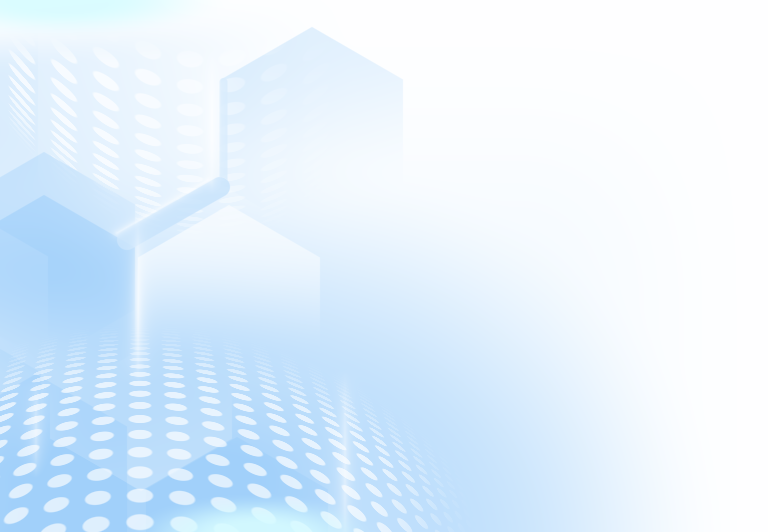
A WebGL 1 fragment shader for this background:

```glsl
precision highp float;
// Pale blue technology backdrop: translucent hexagons, curved dot grids and soft light.

uniform vec2 u_resolution;

// Design space: x runs right, y runs down from the top edge.
const vec2 SPAN = vec2(7.68, 5.32);
const vec3 WHITE = vec3(0.995, 0.998, 1.0);
const vec3 BLUE = vec3(0.63, 0.815, 0.98);
const vec3 CYAN = vec3(0.84, 0.985, 1.0);
const float HEX_APOTHEM = 0.91;
const vec2 DOT_RADIUS = vec2(0.31, 0.28);
const float DOT_SPACING = 0.42;
const float ROW_SHRINK = 0.135;
const float BAND_WIDTH = 0.1;
const float BEAM_SHARPNESS = 16.0;

float edgeWidth() {
  return 0.8 * SPAN.x / u_resolution.x;
}

float fill(float dist) {
  float w = edgeWidth();
  return 1.0 - smoothstep(-w, w, dist);
}

// Coverage of a pointy-topped hexagon.
float hexagon(vec2 p, vec2 center) {
  vec2 q = abs(p - center);
  return fill(max(q.x, 0.5 * q.x + 0.866 * q.y) - HEX_APOTHEM);
}

float segment(vec2 p, vec2 a, vec2 b) {
  vec2 ab = b - a;
  return length(p - a - ab * clamp(dot(p - a, ab) / dot(ab, ab), 0.0, 1.0));
}

// Vertical streak of light, fading at both ends.
float beam(vec2 p, float x, float top, float bottom) {
  float t = clamp((p.y - top) / (bottom - top), 0.0, 1.0);
  return exp(-abs(p.x - x) * BEAM_SHARPNESS) * 4.0 * t * (1.0 - t);
}

float fadeOut(float a, float b, float x) {
  return 1.0 - smoothstep(a, b, x);
}

float dots(vec2 cell) {
  vec2 q = fract(cell + 0.5) - 0.5;
  return fadeOut(0.88, 1.12, length(q / DOT_RADIUS));
}

// Hanging grid whose rows tighten downwards.
float upperDots(vec2 p) {
  float bend = p.x - 2.05;
  float y = p.y + 0.3 * bend * bend;
  float row = -log(max(1.0 - (y - 0.6) / 2.15, 0.01)) / ROW_SHRINK;
  float mask = smoothstep(0.3, 0.7, p.y) * fadeOut(7.0, 15.0, row);
  return dots(vec2((p.x - 1.9) / DOT_SPACING, row)) * mask * fadeOut(0.8, 3.7, p.x);
}

// Domed grid whose rows and columns tighten towards the horizon.
float lowerDots(vec2 p) {
  float side = p.x - 1.4;
  float depth = (p.y - 0.13 * side * side - 3.12) / 2.1;
  float row = -log(max(depth, 0.01)) / ROW_SHRINK;
  float column = asin(clamp(side / 3.4, -1.0, 1.0)) * 3.4;
  column /= DOT_SPACING * mix(0.7, 1.05, depth);
  float mask = smoothstep(0.04, 0.35, depth) * fadeOut(3.6, 4.8, p.x);
  return dots(vec2(column, row)) * mask;
}

void main() {
  vec2 uv = gl_FragCoord.xy / u_resolution;
  vec2 p = vec2(uv.x, 1.0 - uv.y) * SPAN;

  // Broad tints
  float dome = length((p - vec2(2.5, 5.6)) / vec2(4.1, 3.5));
  float tint = 0.58 * fadeOut(0.45, 1.2, dome);
  tint += 0.09 * smoothstep(0.2, 3.0, p.y) * fadeOut(5.2, 7.6, p.x);
  tint += 0.32 * smoothstep(0.1, 0.75, p.y + 0.1 * p.x) * fadeOut(-0.4, 3.6, p.x) * fadeOut(2.8, 5.2, p.y);
  tint += 0.05 * fill(p.x - 0.38) * smoothstep(0.2, 0.8, p.y) * fadeOut(1.2, 2.0, p.y);

  // Upper hexagons
  tint += 0.3 * hexagon(p, vec2(3.12, 1.32)) * fadeOut(0.3, 2.2, p.y + 0.25 * (p.x - 3.12));
  float upperLeft = hexagon(p, vec2(0.44, 2.57));
  tint += 0.24 * upperLeft * fadeOut(2.4, 3.6, p.y) * fadeOut(0.3, 2.2, p.x);
  float innerLeft = hexagon(p, vec2(0.44, 3.0));
  tint += 0.24 * innerLeft * fadeOut(2.6, 3.9, p.y);
  tint -= 0.09 * hexagon(p, vec2(-0.43, 3.09)) * fadeOut(2.5, 3.6, p.y);

  // Lower hexagons
  float lightHex = hexagon(p, vec2(1.41, 3.86));
  tint += 0.24 * smoothstep(3.7, 4.8, p.y) * (1.0 - lightHex) * fadeOut(2.3, 4.0, p.x);
  tint += 0.14 * hexagon(p, vec2(0.36, 4.79));
  tint += 0.1 * hexagon(p, vec2(-0.5, 4.25)) * fadeOut(3.4, 4.6, p.y);
  tint += 0.1 * hexagon(p, vec2(2.37, 5.42));

  // Dot grids
  float grid = 0.75 * upperDots(p) * (1.0 - 0.85 * max(upperLeft, innerLeft));
  grid = max(grid, 0.68 * lowerDots(p));
  tint *= 1.0 - grid;

  // Pale hexagon and the angled band above it
  float pale = hexagon(p, vec2(2.29, 3.1)) * fadeOut(2.1, 3.6, p.y);
  tint = mix(tint, 0.07, 0.82 * pale);
  float band = fill(segment(p, vec2(2.2, 1.87), vec2(1.27, 2.4)) - BAND_WIDTH);
  float stem = fill(segment(p, vec2(2.235, 0.82), vec2(2.235, 1.88)) - 0.04);
  tint = mix(tint, 0.58, 0.85 * band);
  tint = mix(tint, 0.43, 0.8 * stem * (1.0 - band));

  // Light along the edges
  float light = beam(p, 2.12, 0.5, 1.95) + beam(p, 1.38, 2.2, 3.85);
  light += 0.6 * beam(p, 0.36, 3.8, 4.8) + 0.7 * beam(p, 3.45, 3.7, 5.6);
  light += 0.7 * exp(-28.0 * segment(p, vec2(2.08, 1.8), vec2(1.17, 2.33)));
  tint *= 1.0 - 0.8 * min(light, 1.0);

  // Cyan glows at the top left and bottom
  vec3 color = mix(WHITE, BLUE, clamp(tint, 0.0, 1.0));
  float glow = fadeOut(0.3, 1.1, length((p - vec2(0.6, 0.0)) / vec2(1.6, 0.36)));
  glow += fadeOut(0.3, 1.1, length((p - vec2(2.55, 5.36)) / vec2(1.2, 0.4)));
  color = mix(color, CYAN, 0.9 * min(glow, 1.0));
  gl_FragColor = vec4(color, 1.0);
}
```
